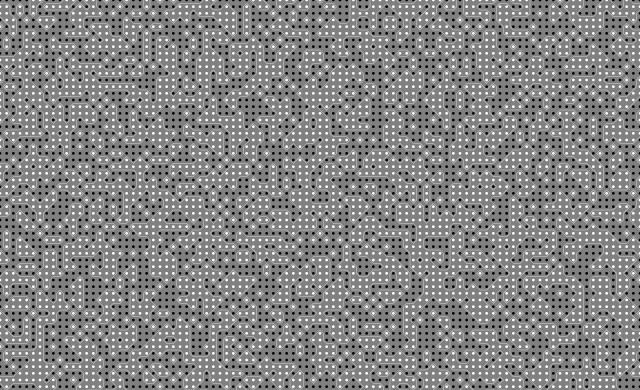
A Shadertoy shader for this pattern:

```glsl
// Marching squares contours around a random lattice of black and white dots on grey.

// Random on/off state of a lattice point: 0 is black, 1 is white.
float dotState(vec2 point) {
    vec3 p = fract(point.xyx * vec3(0.1031, 0.1030, 0.0973));
    p += dot(p, p.yzx + 33.33);
    return step(0.5, fract((p.x + p.y) * p.z));
}

// Distance to the contour inside one cell; local runs from 0 to 1.
float contourDistance(vec2 cell, vec2 local) {
    float nearest = 1.0;
    for (int i = 0; i < 4; i++) {
        vec2 corner = vec2(i & 1, i >> 1);
        vec2 q = abs(local - corner);
        float own = dotState(cell + corner);
        float beside = dotState(cell + vec2(1.0 - corner.x, corner.y));
        float above = dotState(cell + vec2(corner.x, 1.0 - corner.y));
        float opposite = dotState(cell + 1.0 - corner);

        // A corner unlike both neighbours is cut off; saddles isolate white.
        if (own != beside && own != above && (opposite != own || own > 0.5))
            nearest = min(nearest, abs(q.x + q.y - 0.5) * 0.7071);
        // Two matching sides are split straight down the middle.
        if (own == above && own != beside && opposite == beside)
            nearest = min(nearest, abs(q.x - 0.5));
        if (own == beside && own != above && opposite == above)
            nearest = min(nearest, abs(q.y - 0.5));
    }
    return nearest;
}

// Share of a pixel covered by a stroke, also for strokes thinner than a pixel.
float strokeCoverage(float dist, float halfWidth, float pixel) {
    float overlap = min(dist + 0.5 * pixel, halfWidth) - max(dist - 0.5 * pixel, -halfWidth);
    return clamp(overlap / pixel, 0.0, 1.0);
}

void mainImage(out vec4 fragColor, in vec2 fragCoord) {
    // 96 cells across, with the lattice anchored at the upper left.
    float pixel = 96.0 / iResolution.x;
    vec2 grid = vec2(fragCoord.x, iResolution.y - fragCoord.y) * pixel;

    float shade = 0.5;

    // Dots on the lattice points
    vec2 point = floor(grid + 0.5);
    float disc = clamp(0.5 + (0.2 - length(grid - point)) / pixel, 0.0, 1.0);
    shade = mix(shade, dotState(point), disc);

    // Thin white contours between the two states
    float dist = contourDistance(floor(grid), fract(grid));
    shade = mix(shade, 1.0, strokeCoverage(dist, 0.025, pixel));

    fragColor = vec4(vec3(shade), 1.0);
}
```
